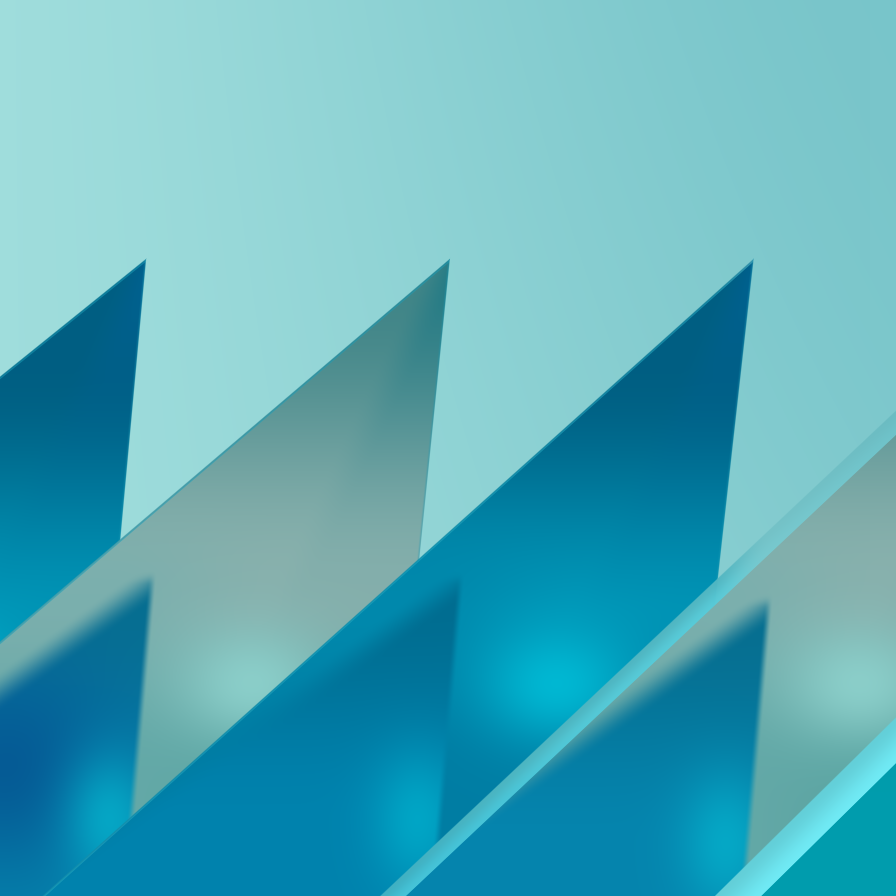
Reproduce this background procedurally as a Shadertoy shader.

```glsl
const int BLADES = 5;
const vec2 FIRST_TIP = vec2(0.163, 0.711);
const float SPACING = 0.339;
const float SLOPE = 0.806, SLOPE_STEP = 0.045;
const float LEAN = 0.092, LEAN_STEP = 0.010;
const float RIM = 0.003, RIM_GROWTH = 0.024;

const vec3 SKY_LIGHT = vec3(0.63, 0.87, 0.865);
const vec3 SKY_DEEP = vec3(0.47, 0.77, 0.79);
const vec3 BLUE_DARK = vec3(0.00, 0.37, 0.51);
const vec3 BLUE_LIGHT = vec3(0.00, 0.58, 0.71);
const vec3 BLUE_LOW = vec3(0.00, 0.49, 0.64);
const vec3 BLUE_FACET = vec3(0.00, 0.38, 0.59);
const vec3 BLUE_GLOW = vec3(0.00, 0.75, 0.85);
const vec3 GREY_DARK = vec3(0.25, 0.52, 0.53);
const vec3 GREY_LIGHT = vec3(0.53, 0.69, 0.675);
const vec3 GREY_LOW = vec3(0.35, 0.64, 0.63);
const vec3 GREY_FACET = vec3(0.08, 0.46, 0.52);
const vec3 GREY_GLOW = vec3(0.56, 0.83, 0.81);
const vec3 INNER_TOP = vec3(0.00, 0.42, 0.56);
const vec3 INNER_LOW = vec3(0.00, 0.51, 0.68);
const vec3 INNER_DEEP = vec3(0.00, 0.34, 0.58);
const vec3 INNER_GLOW = vec3(0.00, 0.67, 0.79);
const vec3 TEAL = vec3(0.00, 0.63, 0.68);
const vec3 RIM_DIM = vec3(0.10, 0.60, 0.70);
const vec3 RIM_LIT = vec3(0.42, 0.88, 0.92);

float spot(vec2 p, vec2 size) {
    p /= size;
    return exp(-dot(p, p));
}

vec3 sky(vec2 p) {
    float t = p.x * (0.55 + 0.45 * p.y);
    return mix(SKY_LIGHT, SKY_DEEP, smoothstep(-0.15, 1.05, t));
}

// Front face, with q measured from the blade tip
vec3 faceColor(vec2 q, float grey) {
    float depth = -q.y;
    vec3 c = mix(mix(BLUE_DARK, BLUE_LIGHT, smoothstep(0.12, 0.40, depth)),
                 mix(GREY_DARK, GREY_LIGHT, smoothstep(0.03, 0.35, depth)), grey);
    c = mix(c, mix(BLUE_LOW, GREY_LOW, grey), smoothstep(0.38, 0.56, depth));

    // Cooler tone on the left of the pale face
    float left = smoothstep(0.18, 0.38, -q.x) * smoothstep(0.25, 0.38, depth);
    c = mix(c, mix(BLUE_LOW, vec3(0.43, 0.68, 0.68), grey), 0.5 * left);

    // Crease fanning down from the tip
    float crease = smoothstep(-0.025, 0.02, q.x + 0.48 * depth);
    c = mix(c, mix(BLUE_FACET, GREY_FACET, grey), 0.85 * crease * exp(-depth * 9.0));

    float glow = spot(q - vec2(-0.22, -0.475), vec2(0.085, 0.065));
    return mix(c, mix(BLUE_GLOW, GREY_GLOW, grey), 0.85 * glow);
}

// Refracted neighbour, with g measured from its blurred tip
vec3 innerColor(vec2 g, float i) {
    vec3 c = mix(INNER_TOP, INNER_LOW, smoothstep(0.03, 0.28, -g.y));
    float deep = spot(g - vec2(-0.16, -0.22), vec2(0.15, 0.12));
    c = mix(c, INNER_DEEP, deep * (1.0 - smoothstep(1.0, 2.0, i)));
    c = mix(c, INNER_GLOW, 0.9 * spot(g - vec2(-0.05, -0.28), vec2(0.05, 0.075)));
    return mix(c, TEAL, 0.9 * smoothstep(3.0, 4.0, i));
}

vec3 drawBlade(vec3 behind, vec2 p, float i, float aa) {
    vec2 q = p - FIRST_TIP - vec2(SPACING * i, 0.0);
    float slope = SLOPE + SLOPE_STEP * i;
    float lean = LEAN + LEAN_STEP * i;
    float top = slope * q.x - q.y;
    float topDist = top / length(vec2(slope, 1.0));
    float sideDist = (lean * q.y - q.x) / length(vec2(lean, 1.0));
    float mask = smoothstep(-aa, aa, min(topDist, sideDist));

    vec3 c = faceColor(q, mod(i, 2.0));

    // Neighbour seen through the glass
    vec2 g = q - vec2(-0.335 + 0.005 * i, -0.346 - 0.026 * step(2.5, i));
    float innerMask = smoothstep(-0.012, 0.035, 0.72 * g.x - g.y)
                    * smoothstep(-0.004, 0.006, 0.088 * g.y - g.x)
                    * smoothstep(0.0, 0.018, -g.y);
    c = mix(c, innerColor(g, i), 0.95 * innerMask);

    // Polished upper rim, broader on the nearer blades
    float width = RIM + RIM_GROWTH * max(i - 2.0, 0.0);
    float near = smoothstep(1.5, 4.0, i);
    vec3 rim = mix(RIM_DIM, RIM_LIT, near);
    rim *= mix(0.92, 1.04, smoothstep(0.0, width, top));
    float overSky = smoothstep(0.79, 0.86, p.x) * (1.0 - smoothstep(3.0, 4.0, i));
    rim = mix(rim, behind, 0.7 * overSky);
    float rimMask = 1.0 - smoothstep(width - aa, width + aa, top);
    c = mix(c, rim, rimMask * mix(0.55, 1.0, near));

    // Fine light along the side
    float sideLine = 1.0 - smoothstep(0.0, 0.003, abs(sideDist));
    c = mix(c, RIM_DIM, 0.4 * sideLine);
    return mix(behind, c, mask);
}

void mainImage(out vec4 fragColor, in vec2 fragCoord) {
    vec2 p = fragCoord / iResolution.xy;
    float aa = 0.8 / min(iResolution.x, iResolution.y);
    vec3 color = sky(p);
    for (int i = 0; i < BLADES; i++) {
        color = drawBlade(color, p, float(i), aa);
    }
    fragColor = vec4(color, 1.0);
}
```
